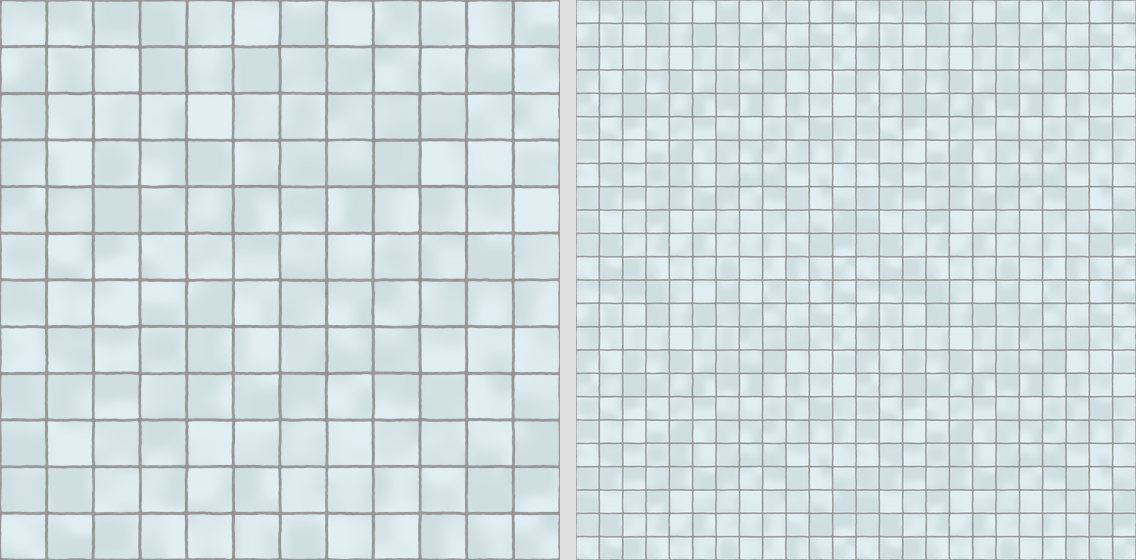
Left, the tile; right, the same tile 2 across and 2 down.
A WebGL 1 fragment shader for this pattern:

```glsl
precision highp float;
// Pale blue glazed square tiles, 12 by 12, with cloudy glaze and rough grey grout.
uniform vec2 u_resolution;

const float TILES = 12.0;

float hash(vec2 p) {
  vec3 q = fract(p.xyx * vec3(0.1031, 0.1030, 0.0973));
  q += dot(q, q.yzx + 33.33);
  return fract((q.x + q.y) * q.z);
}

// Value noise whose lattice wraps after a whole number of cells
float noise(vec2 p, float period) {
  vec2 i = floor(p);
  vec2 f = fract(p);
  f = f * f * f * (f * (f * 6.0 - 15.0) + 10.0);
  vec2 a = mod(i, period);
  vec2 b = mod(i + 1.0, period);
  return mix(mix(hash(a), hash(vec2(b.x, a.y)), f.x),
             mix(hash(vec2(a.x, b.y)), hash(b), f.x), f.y);
}

float roundedBox(vec2 p, float halfSize, float radius) {
  vec2 q = abs(p) - halfSize + radius;
  return length(max(q, 0.0)) + min(max(q.x, q.y), 0.0) - radius;
}

// Each tile samples its own patch of noise, so the glaze breaks at the grout
vec3 glaze(vec2 local, vec2 id) {
  vec2 patchOrigin = 90.0 * vec2(hash(id + 17.3), hash(id + 51.7));
  float cloud = noise(local * 1.3 + patchOrigin, 128.0);
  cloud += 0.2 * (noise(local * 2.3 + patchOrigin.yx, 128.0) - 0.5);
  cloud += 0.25 * (hash(id + 83.1) - 0.5);
  return mix(vec3(0.812, 0.873, 0.882), vec3(0.882, 0.932, 0.950),
             smoothstep(0.1, 0.9, cloud));
}

void main() {
  vec2 p = gl_FragCoord.xy / u_resolution * TILES;
  float pixel = TILES / min(u_resolution.x, u_resolution.y);

  // Hand-cut edges: slow bends plus fine chipping
  vec2 bend = vec2(noise(p * 3.0, TILES * 3.0),
                   noise(p * 3.0 + 7.0, TILES * 3.0)) - 0.5;
  vec2 chip = vec2(noise(p * 14.0, TILES * 14.0),
                   noise(p * 14.0 + 5.0, TILES * 14.0)) - 0.5;
  vec2 id = mod(floor(p), TILES);
  vec2 local = fract(p) - 0.5;
  float edge = roundedBox(local + bend * 0.014 + chip * 0.012,
                          0.471 + 0.006 * (hash(id + 5.9) - 0.5), 0.035);

  // Tile face, slightly dimmed along its rim
  vec3 tile = glaze(local, id);
  tile *= 1.0 - 0.05 * smoothstep(-0.025, 0.0, edge);

  // Sandy grout with darker patches
  float grain = noise(p * 28.0, TILES * 28.0);
  float stain = noise(p * 4.0 + 3.0, TILES * 4.0);
  vec3 grout = mix(vec3(0.565, 0.555, 0.555), vec3(0.630, 0.628, 0.628),
                   0.5 * grain + 0.5 * stain);

  float cover = smoothstep(-0.6 * pixel, 0.6 * pixel, edge);
  gl_FragColor = vec4(mix(tile, grout, cover), 1.0);
}
```
